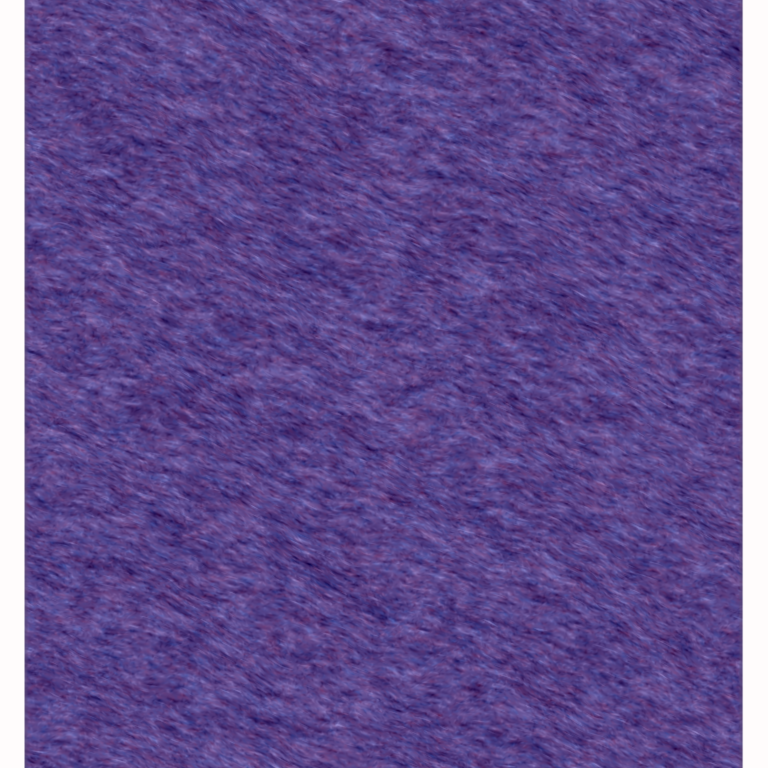
Reproduce this texture procedurally as a Shadertoy shader.

```glsl
// Purple wool felt: short slanted fibres in soft clumps, between two white side margins.

const vec3 FELT_BASE  = vec3(0.346, 0.262, 0.532);
const vec3 SHADE_AXIS = vec3(0.96, 1.04, 1.02);
const vec3 RED_BLUE   = vec3(0.055, -0.012, -0.035);
const vec3 EDGE_DULL  = vec3(0.35, 0.29, 0.46);
const vec3 MARGIN     = vec3(1.0, 0.99, 0.99);

const float SLANT      = -0.36;   // fibres fall towards the right
const float LEFT_EDGE  = 0.032;
const float RIGHT_EDGE = 0.967;

vec4 hash42(vec2 p, float seed) {
    vec4 h = fract(vec4(p.xyx, p.y + seed) * vec4(0.1031, 0.1030, 0.0973, 0.1099) + seed * 0.137);
    h += dot(h, h.wzxy + 33.33);
    return fract((h.xxyz + h.yzzw) * h.zywx);
}

vec2 rotate(vec2 p, float angle) {
    float c = cos(angle), s = sin(angle);
    return vec2(c * p.x + s * p.y, c * p.y - s * p.x);
}

// Layered sines that bend the fibre direction gently.
vec2 sway(vec2 p) {
    vec2 w = sin(p.yx * vec2(17.0, 13.0) + vec2(0.7, 2.1)) * 0.006;
    w += sin(p.yx * vec2(39.0, 33.0) + p * 21.0) * 0.0035;
    w += sin(p.yx * vec2(83.0, 71.0) - p * 47.0) * 0.0013;
    return p + w;
}

// Cellular noise: one soft bent fibre of random tone per cell, about -1 to 1.
float fibres(vec2 p, vec2 cells, float tilt, float seed) {
    vec2 q = p * cells + seed * 7.31;
    vec2 home = floor(q);
    float sum = 0.0;
    for (int j = -1; j <= 1; j++) {
        for (int i = -1; i <= 1; i++) {
            vec2 id = home + vec2(i, j);
            vec4 h = hash42(id, seed);
            vec2 d = rotate(q - id - 0.5 - (h.xy - 0.5) * 0.8, (h.z - 0.5) * tilt);
            d.y += (h.x - 0.5) * d.x * d.x;
            d /= vec2(0.58, 0.34);
            sum += (h.w * 2.0 - 1.0) * exp(-dot(d, d));
        }
    }
    return sum;
}

// Brightness offset of the felt, from broad clumps down to grain.
float feltShade(vec2 p) {
    float clumps = fibres(p, vec2(13.0, 28.0), 0.9, 1.0);
    float tufts  = fibres(p, vec2(40.0, 88.0), 1.1, 2.0);
    float strands = fibres(p, vec2(84.0, 190.0), 1.3, 3.0);
    float grain  = fibres(p, vec2(210.0, 250.0), 2.5, 4.0);
    float hairs  = max(fibres(p, vec2(52.0, 200.0), 1.6, 5.0) - 0.55, 0.0);
    return 0.035 * clumps + 0.080 * tufts + 0.105 * strands + 0.065 * grain + 0.14 * hairs;
}

// Drift between reddish and bluish wool.
float feltHue(vec2 p) {
    return 0.7 * fibres(p, vec2(60.0, 110.0), 1.5, 6.0)
         + 0.8 * fibres(p, vec2(150.0, 210.0), 2.0, 7.0);
}

vec3 feltColor(vec2 p) {
    vec2 along = rotate(sway(p), SLANT);
    return FELT_BASE + SHADE_AXIS * feltShade(along) + RED_BLUE * feltHue(along);
}

void mainImage(out vec4 fragColor, in vec2 fragCoord) {
    vec2 uv = fragCoord / iResolution.xy;
    vec2 p = fragCoord / iResolution.y;

    // Distance inside the cloth, measured from the nearer side.
    float inside = min(uv.x - LEFT_EDGE, RIGHT_EDGE - uv.x);

    vec3 color = feltColor(p);
    color = mix(EDGE_DULL, color, 0.4 + 0.6 * smoothstep(0.001, 0.006, inside));
    color = mix(MARGIN, color, smoothstep(-0.0015, 0.0015, inside));

    fragColor = vec4(clamp(color, 0.0, 1.0), 1.0);
}
```
